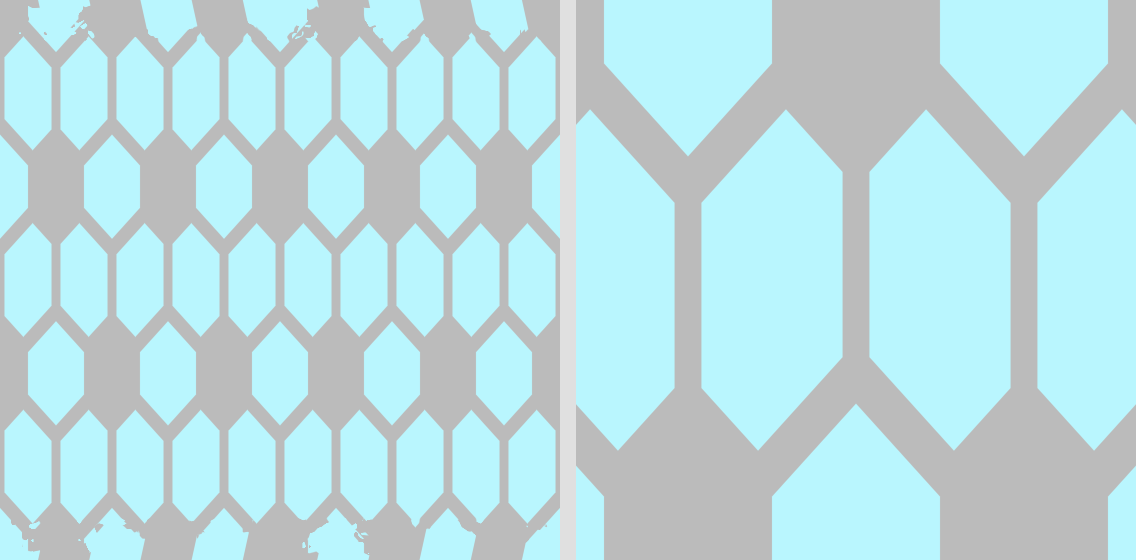
Left, the full canvas; right, a detail of the centre.
Give the GLSL for this pattern, as a WebGL 2 fragment shader.

```glsl
#version 300 es
precision highp float;
// Lattice of pale blue hexagons and leaning crystals on grey, with a ragged sheared seam at top and bottom.

uniform vec2 u_resolution;
out vec4 fragColor;

const vec3 GREY = vec3(0.735, 0.735, 0.735);
const vec3 ICE = vec3(0.727, 0.965, 0.997);

const float ROWS = 3.0;              // rows of each kind down the canvas
const float COLUMN = 0.1;            // crystal pitch, half the hexagon pitch
const float SLOPE = 1.107;           // steepness of the pointed ends
const float HEX_HALF_WIDTH = 0.05;
const float HEX_APEX = 0.0931;
const float CRYSTAL_HALF_WIDTH = 0.042;
const float CRYSTAL_APEX = 0.1016;
const float CRYSTAL_LEAN = 0.0083;   // sideways shift of each apex

const float BAND_WIDTH = 0.0914;     // seam stripes
const float BAND_CENTRE = 0.0664;    // half width of the middle stripe
const float BAND_SHEAR = 0.22;
const float SEAM_SHALLOW = 0.013;
const float SEAM_DEEP = 0.052;
const float SEAM_PERIOD = 0.5;
const float SEAM_PHASE = 0.104;      // where the seam is shallowest
const float WEAR_REACH = 0.076;
const float WEAR_DEPTH = 0.010;
const float WEAR_SCALE = 85.0;

float hash(vec2 p) {
    return fract(sin(dot(p, vec2(127.1, 311.7))) * 43758.5453);
}

float noise(vec2 p) {
    vec2 i = floor(p), f = fract(p);
    float low = mix(hash(i), hash(i + vec2(1, 0)), f.x);
    float high = mix(hash(i + vec2(0, 1)), hash(i + vec2(1, 1)), f.x);
    return mix(low, high, f.y);
}

// Upright hexagon whose two ends lean in opposite directions.
float leaningHexagon(vec2 p, float halfWidth, float apex, float lean) {
    if (p.y < 0.0) p = -p;
    float ends = (p.y + SLOPE * abs(p.x - lean) - apex) / length(vec2(SLOPE, 1.0));
    return max(abs(p.x) - halfWidth, ends);
}

// Position relative to the nearest hexagon; alternate rows are offset.
vec2 hexagonCell(vec2 uv) {
    float row = floor(uv.y * ROWS + 0.5);
    float x = uv.x - COLUMN * mod(row, 2.0);
    return vec2(mod(x + COLUMN, 2.0 * COLUMN) - COLUMN, uv.y - row / ROWS);
}

// Crystals mirror their lean in a checkerboard.
float crystals(vec2 uv) {
    vec2 grid = uv * vec2(1.0 / COLUMN, ROWS);
    vec2 id = floor(grid);
    vec2 p = (fract(grid) - 0.5) * vec2(COLUMN, 1.0 / ROWS);
    p.x *= mod(id.x + id.y, 2.0) * 2.0 - 1.0;
    return leaningHexagon(p, CRYSTAL_HALF_WIDTH, CRYSTAL_APEX, CRYSTAL_LEAN);
}

// Sheared stripes spreading from the middle, inverted between the two edges.
float seamBands(vec2 uv, float edge) {
    float x = abs(uv.x - 0.5 - BAND_SHEAR * edge);
    float t = (x - BAND_CENTRE) / BAND_WIDTH;
    float wave = 0.5 - abs(mod(t + 0.5, 2.0) - 1.0);
    return wave * BAND_WIDTH * (uv.y > 0.5 ? 1.0 : -1.0);
}

float coverage(float distance, float pixel) {
    return 1.0 - smoothstep(-0.7 * pixel, 0.7 * pixel, distance);
}

void main() {
    vec2 uv = gl_FragCoord.xy / u_resolution;
    float pixel = 1.0 / min(u_resolution.x, u_resolution.y);
    float edge = min(uv.y, 1.0 - uv.y);

    // Seam depth swells and shrinks along the edge
    float swell = 0.5 - 0.5 * cos(6.28318 * (uv.x - SEAM_PHASE) / SEAM_PERIOD);
    float deep = smoothstep(0.2, 0.6, swell);
    float depth = mix(SEAM_SHALLOW, SEAM_DEEP, deep);
    depth += (noise(uv * WEAR_SCALE) - 0.5) * 0.012;

    // Chips and burrs near the seam
    float grain = noise(uv * WEAR_SCALE + 17.0);
    float chips = smoothstep(0.62, 0.78, grain) - smoothstep(0.38, 0.22, grain);
    float fade = 1.0 - smoothstep(WEAR_REACH - 0.012, WEAR_REACH, edge);
    float wear = chips * WEAR_DEPTH * fade * mix(1.0, 0.45, deep);

    // Regular lattice
    vec2 p = hexagonCell(uv);
    float hexagons = leaningHexagon(p, HEX_HALF_WIDTH, HEX_APEX, 0.0);
    float lattice = min(hexagons, crystals(uv)) + wear;

    // Seam stripes trimmed by the hexagon points
    float points = leaningHexagon(p, COLUMN, HEX_APEX + 0.005, 0.0) + wear;
    float seam = max(seamBands(uv, edge), points);

    float inSeam = coverage(edge - depth, pixel);
    float ice = mix(coverage(lattice, pixel), coverage(seam, pixel), inSeam);
    fragColor = vec4(mix(GREY, ICE, ice), 1.0);
}
```
